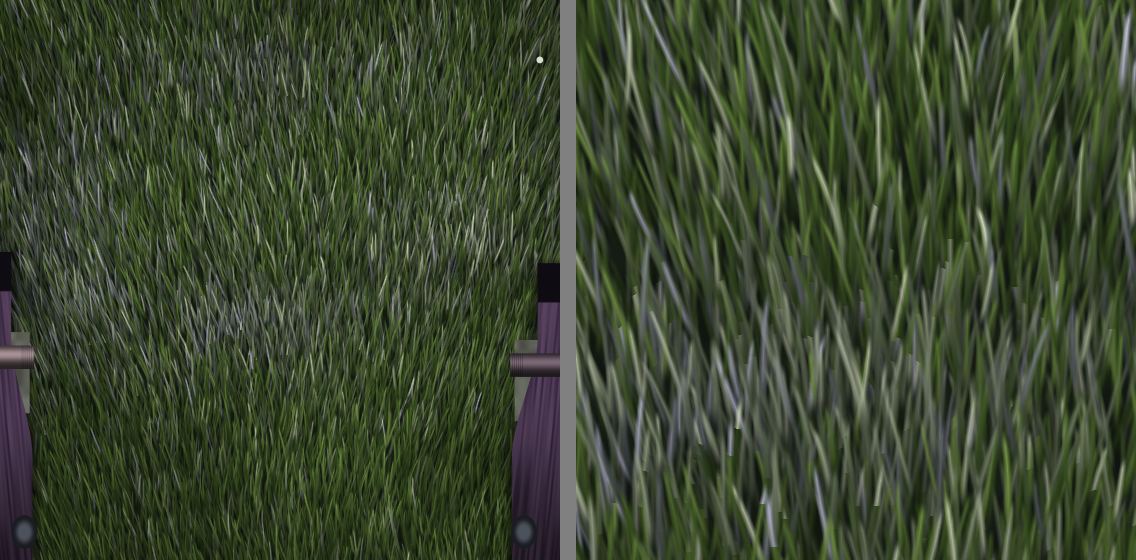
Left: the whole. Right: its middle third, enlarged.
Write a WebGL 2 fragment shader that draws this texture.

```glsl
#version 300 es
precision highp float;
// Dense leaning grass with pale worn patches, between two violet metal mounts.
uniform vec2 u_resolution;
out vec4 fragColor;

const int LAYERS = 16;
const vec2 CELL = vec2(0.018, 0.05);
const float BLADE_SOFTNESS = 0.0028;
const vec3 SOIL = vec3(0.07, 0.095, 0.065);

vec4 hash4(vec2 p) {
    vec4 q = fract(p.xyxy * vec4(0.1031, 0.1030, 0.0973, 0.1099));
    q += dot(q, q.wzxy + 33.33);
    return fract((q.xxyz + q.yzzw) * q.zywx);
}

float noise(vec2 p) {
    vec2 i = floor(p), f = fract(p);
    f = f * f * (3.0 - 2.0 * f);
    float low = mix(hash4(i).x, hash4(i + vec2(1, 0)).x, f.x);
    float high = mix(hash4(i + vec2(0, 1)).x, hash4(i + vec2(1, 1)).x, f.x);
    return mix(low, high, f.y);
}

// Soft elliptical patch, 1 at its centre
float patchAt(vec2 p, vec2 centre, vec2 size) {
    vec2 d = (p - centre) / size;
    return exp(-dot(d, d));
}

float inside(float dist, float soft) {
    return clamp(0.5 - dist / soft, 0.0, 1.0);
}

float box(vec2 p, vec2 lo, vec2 hi, float px) {
    vec2 d = max(lo - p, p - hi);
    return inside(max(d.x, d.y), px);
}

// Share of pale, dry blades
float drynessAt(vec2 p) {
    float dry = 0.10 + 0.30 * noise(p * 7.0 + 3.0);
    dry += 0.65 * patchAt(p, vec2(0.46, 0.43), vec2(0.19, 0.065));
    dry += 0.45 * patchAt(p, vec2(0.48, 0.87), vec2(0.24, 0.09));
    dry += 0.40 * patchAt(p, vec2(0.78, 0.58), vec2(0.15, 0.13));
    dry += 0.40 * patchAt(p, vec2(0.12, 0.52), vec2(0.16, 0.24));
    return dry * mix(0.4, 1.0, smoothstep(0.15, 0.4, p.y));
}

vec3 bladeColor(vec4 rnd, float dry, float cool) {
    vec3 green = mix(vec3(0.16, 0.24, 0.09), vec3(0.43, 0.54, 0.25), rnd.x * rnd.x);
    vec3 pale = mix(vec3(0.25, 0.29, 0.22), vec3(0.74, 0.77, 0.66), rnd.y * rnd.y);
    pale *= mix(vec3(1.0), vec3(1.0, 0.95, 1.28), step(rnd.w, cool));
    return mix(green, pale, step(rnd.z, dry));
}

// Lays one layer of tapered, slightly bent blades over a colour
vec3 grassLayer(vec3 col, vec2 p, float layer, float lean, float dry, float cool, float px) {
    float seed = layer * 41.0 + 200.0;
    float soft = max(px, BLADE_SOFTNESS);
    vec2 grid = p / CELL + hash4(vec2(seed, 7.0)).xy;
    vec2 home = floor(grid);
    float depth = mix(0.6, 1.1, layer / float(LAYERS - 1));
    for (int y = 1; y >= -1; y--) {
        for (int x = -1; x <= 1; x++) {
            vec2 id = home + vec2(x, y);
            vec4 shape = hash4(id + seed);
            vec4 tone = hash4(id + seed + 531.0);
            vec2 q = (grid - id - shape.xy) * CELL;
            float angle = clamp(lean + (shape.z - 0.5) * 0.55, -0.45, 0.45);
            vec2 axis = vec2(sin(angle), cos(angle));
            float len = mix(0.038, 0.076, shape.w);
            float t = dot(q, axis) / len + 0.5;
            float side = dot(q, vec2(axis.y, -axis.x));
            side += (tone.w - 0.5) * 0.014 * (t - 0.5) * (t - 0.5);
            float width = mix(0.0008, 0.0020, shape.x) * (1.1 - 0.7 * clamp(t, 0.0, 1.0));
            float ends = smoothstep(0.0, 0.3, t) * (1.0 - smoothstep(0.8, 1.0, t));
            float cover = inside(abs(side) - width, soft) * ends;
            float light = mix(0.65, 1.2, t) * (1.0 - 0.12 * clamp(side / 0.002, -1.0, 1.0));
            col = mix(col, bladeColor(tone, dry, cool) * light * depth, cover);
        }
    }
    return col;
}

// Metal mount; q.x is measured inward from the canvas side
vec3 mount(vec3 col, vec2 q, vec2 widths, float top, float pegY, vec3 metal, float px) {
    float edge = mix(widths.y, widths.x, smoothstep(0.18, 0.40, q.y));
    col *= 1.0 - 0.5 * box(q, vec2(-1.0), vec2(edge + 0.008, top), 0.02);
    // Light bracket behind the peg
    vec3 bracket = vec3(0.40, 0.41, 0.37) * (0.7 + 0.4 * noise(q * 60.0));
    col = mix(col, bracket, box(q, vec2(0.0, pegY - 0.10), vec2(widths.y - 0.005, pegY + 0.045), px));
    // Brushed violet panel and dark upper block
    float grain = noise(vec2(q.x * 260.0 + q.y * 25.0, q.y * 9.0));
    vec3 panel = mix(vec3(0.12, 0.08, 0.14), vec3(0.38, 0.29, 0.41), grain * 0.6 + 0.2);
    panel *= mix(0.6, 1.1, smoothstep(0.0, 0.3, q.y));
    panel = mix(panel, vec3(0.06, 0.045, 0.07), smoothstep(-px, px, q.y - top + 0.07));
    col = mix(col, panel, box(q, vec2(-1.0), vec2(edge, top), px));
    // Round peg with a threaded tip
    float v = (q.y - pegY) / 0.021;
    float thread = 1.0 - 0.2 * step(widths.y - 0.02, q.x) * (0.5 + 0.5 * sin(q.x * 1800.0));
    vec3 peg = metal * thread * (0.25 + 0.85 * exp(-3.0 * (v - 0.25) * (v - 0.25)));
    col = mix(col, peg, box(q, vec2(-1.0, pegY - 0.021), vec2(widths.y + 0.003, pegY + 0.021), px));
    // Bolt head
    float r = length((q - vec2(widths.y * 0.75, 0.05)) * vec2(1.3, 1.0));
    vec3 bolt = mix(vec3(0.30, 0.32, 0.36), vec3(0.10, 0.11, 0.13), smoothstep(0.010, 0.026, r));
    return mix(col, bolt, inside(r - 0.030, px));
}

void main() {
    vec2 p = gl_FragCoord.xy / u_resolution;
    float px = 1.0 / min(u_resolution.x, u_resolution.y);
    float lean = -0.30 + 0.50 * p.x + 0.25 * (noise(p * 5.0) - 0.5);
    float dry = drynessAt(p);
    float cool = mix(0.45, 0.15, smoothstep(0.1, 0.6, p.x));

    vec3 col = SOIL * (0.8 + 0.4 * noise(p * 90.0));
    for (int i = 0; i < LAYERS; i++) {
        col = grassLayer(col, p, float(i), lean, dry, cool, px);
    }
    // Uneven lamp light, dimmer toward the left and the corners
    float lamp = 0.70 + 0.42 * patchAt(p, vec2(0.58, 0.58), vec2(0.5, 0.6));
    col *= lamp * (0.84 + 0.32 * noise(p * 6.0 + 11.0));

    col = mix(col, vec3(0.85, 0.88, 0.82), inside(length(p - vec2(0.964, 0.893)) - 0.006, px));
    col = mount(col, p, vec2(0.020, 0.058), 0.55, 0.362, vec3(0.60, 0.52, 0.54), px);
    col = mount(col, vec2(1.0 - p.x, p.y), vec2(0.040, 0.086), 0.53, 0.348, vec3(0.44, 0.37, 0.42), px);
    fragColor = vec4(col, 1.0);
}
```
